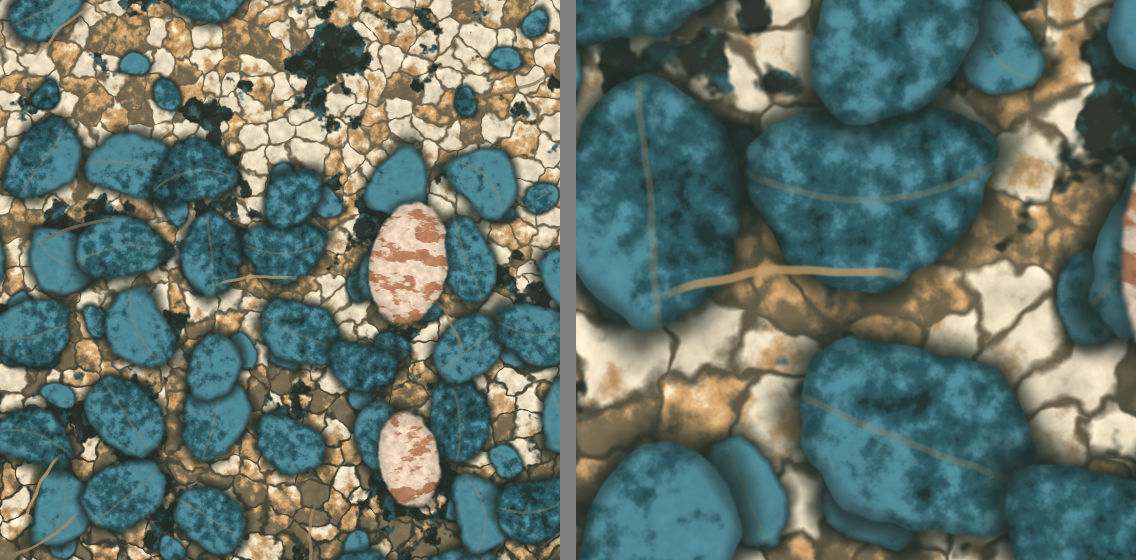
Left, the full canvas; right, a detail of the centre.
Give the GLSL for this texture, as a WebGL 1 fragment shader.

```glsl
precision highp float;
// Blue-green leaves and two mottled shells over cream, tan and olive pebbles.
uniform vec2 u_resolution;

const vec3 CREAM = vec3(0.91, 0.86, 0.75);
const vec3 TAN = vec3(0.80, 0.63, 0.42);
const vec3 OLIVE = vec3(0.47, 0.42, 0.32);
const vec3 TEAL = vec3(0.18, 0.35, 0.38);
const vec3 BLUE = vec3(0.31, 0.53, 0.58);
const vec3 DARK = vec3(0.12, 0.16, 0.14);
const vec3 RUST = vec3(0.69, 0.45, 0.31);
const float PEBBLE_SCALE = 23.0;
const float LEAF_SCALE = 6.6;
const float SPRIG_SCALE = 15.0;
const float LEAF_DENSITY = 0.80;
const float SPRIG_DENSITY = 0.24;
const int SHELLS = 2;
const int TWIGS = 9;

vec2 hash2(vec2 p) {
  vec3 q = fract(p.xyx * vec3(0.1031, 0.1030, 0.0973));
  q += dot(q, q.yzx + 33.33);
  return fract((q.xx + q.yz) * q.zy);
}

float corner(vec2 cell, vec2 offset) {
  return dot(hash2(cell + 57.0) * 2.0 - 1.0, offset);
}

float gradientNoise(vec2 p) {
  vec2 i = floor(p), f = fract(p), e = vec2(1.0, 0.0);
  vec2 u = f * f * f * (f * (f * 6.0 - 15.0) + 10.0);
  return 1.4 * mix(mix(corner(i, f), corner(i + e, f - e), u.x),
                   mix(corner(i + e.yx, f - e.yx), corner(i + 1.0, f - 1.0), u.x), u.y);
}

float fbm(vec2 p) {
  float sum = 0.0, amp = 0.6;
  for (int i = 0; i < 4; i++) {
    sum += amp * gradientNoise(p);
    p = mat2(1.6, 1.2, -1.2, 1.6) * p + 7.3;
    amp *= 0.55;
  }
  return sum;
}

mat2 rotation(float a) {
  return mat2(cos(a), sin(a), -sin(a), cos(a));
}

// Rounded stones; warm and bright high up, browner and darker low down.
vec3 pebbles(vec2 uv) {
  vec2 p = uv * PEBBLE_SCALE + 0.8 * vec2(fbm(uv * 13.0), fbm(uv * 13.0 + 40.0));
  float near = 9.0, second = 9.0;
  vec2 id = vec2(0.0), toStone = vec2(0.0);
  for (int j = -1; j <= 1; j++)
    for (int i = -1; i <= 1; i++) {
      vec2 cell = floor(p) + vec2(float(i), float(j));
      vec2 d = p - cell - 0.1 - 0.8 * hash2(cell);
      float len = length(d);
      if (len < near) { second = near; near = len; id = cell; toStone = d; }
      else second = min(second, len);
    }
  float warmth = smoothstep(0.15, 0.75, uv.y + 0.55 * fbm(uv * 4.5 + 3.0) + 0.12);
  float grain = fbm(uv * 52.0);
  float light = hash2(id + 11.0).x + 0.22 * toStone.y + 0.55 * grain;
  light += 0.5 * fbm(uv * 9.0 + 21.0) + mix(-0.22, 0.22, warmth);
  vec3 stone = mix(OLIVE, TAN, smoothstep(0.18, 0.50, light));
  stone = mix(stone, CREAM, smoothstep(0.48, 0.80, light));
  stone *= 1.0 + 0.22 * grain + 0.07 * toStone.y;
  vec3 gap = mix(DARK, OLIVE, 0.3 + 0.55 * warmth);
  return mix(gap, stone, smoothstep(0.01, 0.20, second - near + 0.12 * grain));
}

// Dark broken undergrowth showing between the stones.
vec3 undergrowth(vec2 uv, vec3 col) {
  float n = fbm(uv * 6.0 + 70.0) + 0.5 * fbm(uv * 24.0 + 9.0);
  vec3 shade = mix(DARK, TEAL, smoothstep(0.0, 0.35, fbm(uv * 38.0)));
  return mix(col, shade, 0.92 * smoothstep(0.17, 0.28, n));
}

// Bent, rotated ovals with a soft shadow, mottled face and pale midrib.
vec3 leaves(vec2 uv, vec3 col, float scale, float density) {
  vec2 p = uv * scale;
  float wobble = fbm(p * 1.5), speck = fbm(uv * 60.0), tone = fbm(uv * 8.0 + 31.0);
  float blur = 1.5 * scale / u_resolution.y;
  for (int j = -1; j <= 1; j++)
    for (int i = -1; i <= 1; i++) {
      vec2 cell = floor(p) + vec2(float(i), float(j));
      vec2 place = hash2(cell + scale), kind = hash2(cell + scale + 91.0);
      vec2 center = cell + 0.5 + 0.5 * (place - 0.5);
      float keep = density * (1.0 - 0.75 * smoothstep(0.55, 0.95, center.y / scale));
      if (kind.x > keep) continue;
      vec2 q = rotation(6.283 * kind.y) * (p - center);
      q.y += (place.x - 0.5) * 1.8 * q.x * q.x;
      vec2 radii = vec2(0.46, 0.34) * (0.85 + 0.3 * place.y);
      float d = (length(q / radii) - 1.0 + 0.35 * wobble) * radii.y;
      col = mix(col, DARK, 0.85 * smoothstep(0.13, -0.02, d));
      float lit = 0.45 + 0.9 * tone + 0.9 * speck + 0.7 * (place.x - 0.5) + 0.4 * q.y;
      vec3 face = mix(TEAL, BLUE, smoothstep(0.1, 0.65, lit));
      face = mix(face, DARK, 0.65 * smoothstep(0.12, -0.3, lit));
      face *= 1.0 + 0.15 * speck;
      float rib = smoothstep(0.022, 0.006, abs(q.y + 0.05 * wobble));
      face = mix(face, OLIVE * 1.25, 0.35 * rib * step(0.45, place.y));
      face = mix(face, DARK, 0.5 * smoothstep(-0.06, 0.0, d));
      col = mix(col, face, smoothstep(blur, -blur, d));
    }
  return col;
}

// Thin straws lying at random angles.
vec3 twigs(vec2 uv, vec3 col) {
  for (int i = 0; i < TWIGS; i++) {
    vec2 h = hash2(vec2(float(i), 5.0)), k = hash2(vec2(float(i), 17.0));
    vec2 q = rotation(6.283 * k.x) * (uv - h);
    float d = abs(q.y + 2.0 * q.x * q.x + 0.004 * gradientNoise(uv * 30.0));
    float along = smoothstep(0.08, 0.05, abs(q.x));
    col = mix(col, mix(OLIVE, TAN, k.y), 0.75 * along * smoothstep(0.004, 0.0015, d));
  }
  return col;
}

// Pale ovals crossed by ragged rust bands.
vec3 shells(vec2 uv, vec3 col) {
  for (int i = 0; i < SHELLS; i++) {
    float n = float(i);
    vec2 q = rotation(0.15 - 0.3 * n) * (uv - vec2(0.73, 0.53 - 0.35 * n));
    vec2 radii = vec2(0.068, 0.108) * (1.0 - 0.22 * n);
    float d = (length(q / radii) - 1.0 + 0.14 * fbm(uv * 22.0)) * radii.x;
    float bands = fbm(q * vec2(18.0, 42.0) + n * 8.0) + 0.25 * fbm(uv * 70.0);
    vec3 face = mix(CREAM * vec3(1.02, 0.97, 0.98), RUST, 0.85 * smoothstep(-0.03, 0.18, bands));
    face *= 1.0 + 0.2 * fbm(uv * 80.0) - 0.15 * smoothstep(-0.02, 0.0, d);
    col = mix(col, DARK, 0.6 * smoothstep(0.018, 0.0, d));
    col = mix(col, face, smoothstep(0.003, -0.003, d));
  }
  return col;
}

void main() {
  vec2 uv = gl_FragCoord.xy / u_resolution.y;
  vec3 col = undergrowth(uv, pebbles(uv));
  col = leaves(uv, col, SPRIG_SCALE, SPRIG_DENSITY);
  col = leaves(uv, col, LEAF_SCALE, LEAF_DENSITY);
  col = shells(uv, twigs(uv, col));
  gl_FragColor = vec4(clamp(col, 0.0, 1.0), 1.0);
}
```
